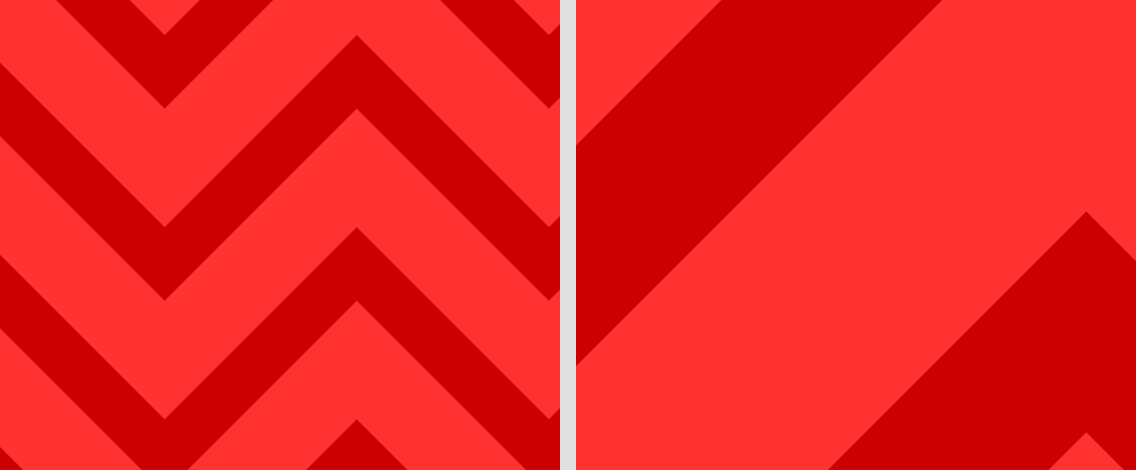
Left, the full canvas; right, a detail of the centre.
This pattern is drawn by a WebGL 1 fragment shader. Its source:

```glsl
precision highp float;
// Red chevron zigzag: dark bands at 45 degrees on a bright red ground.

uniform vec2 u_resolution;

// Signed distance, along the vertical, to the edge of the nearest zigzag band.
float zigzagBand(vec2 p, float halfWidth) {
  float fromValley = abs(mod(p.x + 1.0, 2.0) - 1.0);
  float phase = p.y + fromValley;
  return abs(fract(phase + 0.5) - 0.5) - halfWidth;
}

void main() {
  // One unit is the vertical spacing of the bands; y runs down from the top.
  float unitsPerPixel = 2.915 / u_resolution.x;
  vec2 p = vec2(gl_FragCoord.x, u_resolution.y - gl_FragCoord.y) * unitsPerPixel;

  // Put a valley at x = 0 and a band centre at y = 0.
  float band = zigzagBand(p - vec2(0.857, 0.374), 0.1915);

  // The slope of 45 degrees stretches the vertical distance by sqrt(2).
  float coverage = clamp(0.5 - band / (1.414 * unitsPerPixel), 0.0, 1.0);

  vec3 ground = vec3(1.0, 0.192, 0.192);
  vec3 darkRed = vec3(0.8, 0.0, 0.0);
  gl_FragColor = vec4(mix(ground, darkRed, coverage), 1.0);
}
```
